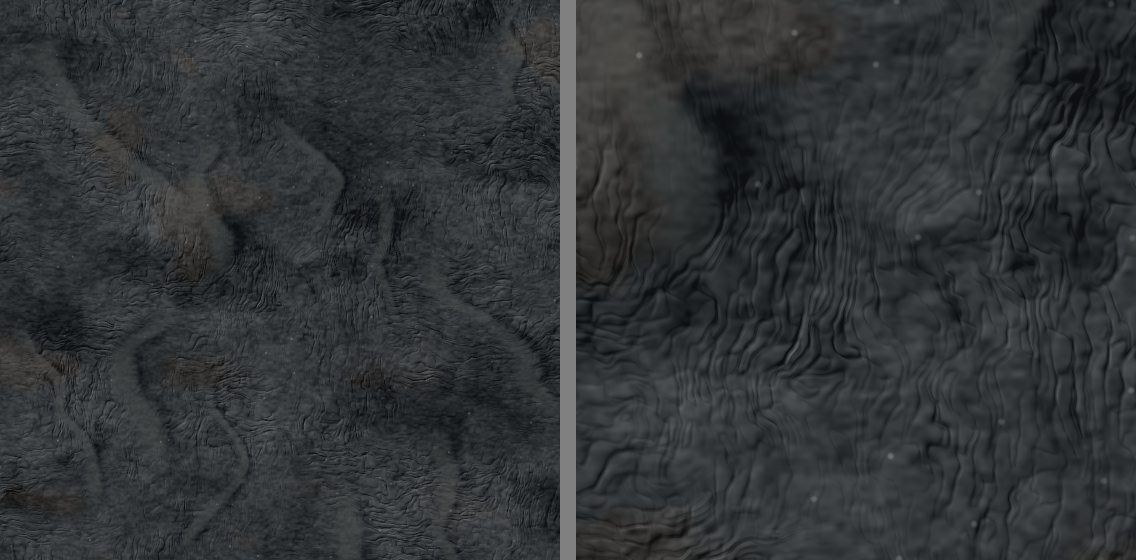
Left, the full canvas; right, a detail of the centre.
This texture is drawn by a WebGL 2 fragment shader. Its source:

```glsl
#version 300 es
precision highp float;
// Dark, weathered slate: cloudy charcoal tone under warped, patchy creases
// lit as relief, with smooth winding folds, fine striated grain,
// faint warm stains and tiny pale specks.

uniform vec2 u_resolution;
out vec4 fragColor;

const vec3 SLATE = vec3(0.178, 0.191, 0.199);
const vec3 FOLD_COLOR = vec3(0.246, 0.262, 0.258);
const vec3 STAIN_TINT = vec3(0.022, 0.004, -0.008);
const vec2 LIGHT_STEP = vec2(-0.0016, 0.0020);
const float TONE_GAIN = 0.19;
const float RELIEF_GAIN = 0.20;
const float GROOVE_GAIN = 0.11;
const float GRAIN_GAIN = 0.125;
const float SMUDGE_GAIN = 0.06;
const float SPECK_GAIN = 0.16;
const float SPECK_CELLS = 64.0;
const int FOLD_COUNT = 11;

float hash(vec2 p) {
    vec3 q = fract(vec3(p.xyx) * 0.1031);
    q += dot(q, q.yzx + 33.33);
    return fract((q.x + q.y) * q.z);
}

float noise(vec2 p) {
    vec2 i = floor(p), f = fract(p);
    f = f * f * (3.0 - 2.0 * f);
    return mix(mix(hash(i), hash(i + vec2(1, 0)), f.x),
               mix(hash(i + vec2(0, 1)), hash(i + vec2(1, 1)), f.x), f.y);
}

float fbm(vec2 p) {
    float sum = 0.0, amp = 0.5;
    for (int i = 0; i < 5; i++) {
        sum += amp * noise(p);
        p = mat2(0.8, 0.6, -0.6, 0.8) * p * 2.03 + 11.7;
        amp *= 0.5;
    }
    return sum / 0.97;
}

vec2 warp(vec2 p) {
    return vec2(fbm(p + 3.1), fbm(p + 47.6)) - 0.5;
}

// Sharp lines along the middle level of three layers of noise
float crease(vec2 p) {
    float broad = 1.0 - abs(2.0 * noise(p) - 1.0);
    float fine = 1.0 - abs(2.0 * noise(p * 1.9 + 19.0) - 1.0);
    float hair = 1.0 - abs(2.0 * noise(p * 3.7 + 53.0) - 1.0);
    return 0.36 * pow(broad, 6.0) + 0.36 * pow(fine, 5.0) + 0.28 * pow(hair, 3.0);
}

// Groove depth: upright creases in some areas, level ones in others
float grooves(vec2 p) {
    vec2 q = p + 0.10 * warp(p * 9.0);
    float upright = smoothstep(0.40, 0.60, noise(p * 6.0 + 8.3));
    return mix(crease(q * vec2(19.0, 52.0)),
               crease(q * vec2(50.0, 17.0) + 31.0), upright);
}

// Winding strands: x is the lit crest, y the shadow beside it
vec2 folds(vec2 p) {
    vec2 result = vec2(0.0);
    for (int i = 0; i < FOLD_COUNT; i++) {
        float id = float(i);
        float column = (mod(id * 3.0, float(FOLD_COUNT)) + hash(vec2(id, 2.0)))
                     / float(FOLD_COUNT);
        vec2 center = vec2(column, fract(id * 0.382 + 0.25));
        float y = p.y - center.y;
        float slope = mix(-0.65, 0.25, hash(vec2(id, 5.0)));
        float bend = 0.13 * (noise(vec2(p.y * 6.0, id * 7.0)) - 0.5)
                   + 0.04 * (noise(vec2(p.y * 19.0, id * 9.0)) - 0.5);
        float width = mix(0.008, 0.018, hash(vec2(id, 8.0)))
                    * mix(0.6, 1.5, noise(vec2(p.y * 13.0, id)));
        float d = (p.x - center.x - slope * y - bend) / width;
        float reach = mix(0.10, 0.20, hash(vec2(id, 12.0)));
        float span = 1.0 - smoothstep(reach * 0.5, reach, abs(y));
        float crest = exp(-d * d * d * d);
        float shade = exp(-2.0 * (d - 1.5) * (d - 1.5));
        result = max(result, span * vec2(crest, shade));
    }
    return result;
}

// Sparse pale dots of uneven brightness
float specks(vec2 p) {
    vec2 cell = floor(p * SPECK_CELLS);
    vec2 offset = 0.2 + 0.6 * vec2(hash(cell + 5.0), hash(cell + 71.0));
    float d = length(fract(p * SPECK_CELLS) - offset);
    return smoothstep(0.93, 1.0, hash(cell + 23.0)) * (1.0 - smoothstep(0.04, 0.18, d));
}

void main() {
    vec2 p = gl_FragCoord.xy / u_resolution.y;
    vec2 drift = warp(p * 7.0);

    // Broad clouds and soft dark smudges
    float tone = fbm(p * 9.0 + 2.5 * drift) - 0.5;
    float smudge = smoothstep(0.54, 0.74, fbm(p * vec2(7.0, 10.0) + 1.5 * drift + 60.0));

    // Creases, gathered in patches and lit from the upper left
    float patchiness = smoothstep(0.36, 0.64, fbm(p * 8.0 + 90.0));
    float roughness = mix(0.35, 1.15, patchiness);
    float depth = grooves(p);
    float relief = grooves(p + LIGHT_STEP) - depth;

    // Fine grain drawn out sideways
    vec2 g = p + 0.03 * drift;
    float grain = 0.55 * noise(g * vec2(90.0, 200.0))
                + 0.45 * noise(p * vec2(210.0, 250.0) + 7.0) - 0.5;

    float value = TONE_GAIN * tone - SMUDGE_GAIN * (smudge - 0.17)
                + roughness * (RELIEF_GAIN * relief - GROOVE_GAIN * (depth - 0.31));
    vec3 color = SLATE + value;

    // Smooth folds cover the creases
    vec2 fold = folds(p + 0.025 * drift);
    color -= 0.05 * fold.y * (1.0 - fold.x);
    color = mix(color, FOLD_COLOR + 0.12 * tone, 0.65 * fold.x);

    color += STAIN_TINT * smoothstep(0.80, 0.92, noise(p * 9.0 + 1.5 * drift + 130.0));
    color += GRAIN_GAIN * grain * mix(1.0, 0.6, fold.x) + SPECK_GAIN * specks(p);
    fragColor = vec4(clamp(color, vec3(0.05, 0.06, 0.07), vec3(0.48)), 1.0);
}
```
